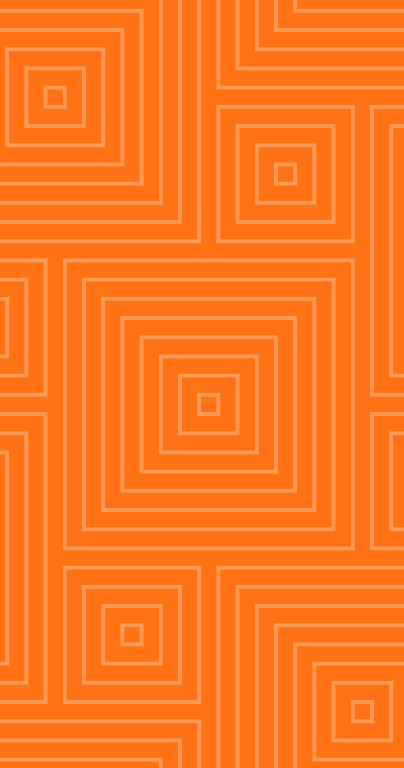
Give the GLSL for this pattern, as a Shadertoy shader.

```glsl
// Concentric square outlines filling a Pythagorean tiling: large tiles of side 2
// and small tiles of side 1 share one lattice, and every tile is ringed by its
// max-norm distance, so all outlines keep the same spacing and width.

const float UNITS_DOWN = 5.0;      // small-tile sides per canvas height
const float RINGS_PER_UNIT = 8.0;
const float LINE_WIDTH = 0.2;      // as a share of the ring spacing
const vec2 LARGE_CENTRE = vec2(1.359, 2.367);
const vec2 SMALL_OFFSET = vec2(0.5, 1.5);
const vec2 STEP_A = vec2(1.0, -2.0);
const vec2 STEP_B = vec2(2.0, 1.0);

const vec3 ORANGE = vec3(1.0, 0.45, 0.08);
const vec3 PEACH = vec3(0.99, 0.60, 0.33);

float squareDistance(vec2 p) {
    return max(abs(p.x), abs(p.y));
}

// Max-norm distance to the closest point of the lattice
float latticeDistance(vec2 p) {
    vec2 cell = round(vec2(dot(p, STEP_A), dot(p, STEP_B)) / dot(STEP_A, STEP_A));
    vec2 local = p - cell.x * STEP_A - cell.y * STEP_B;
    float nearest = squareDistance(local);
    for (int i = -1; i <= 1; i++) {
        for (int j = -1; j <= 1; j++) {
            vec2 neighbour = float(i) * STEP_A + float(j) * STEP_B;
            nearest = min(nearest, squareDistance(local - neighbour));
        }
    }
    return nearest;
}

// Antialiased outlines centred between whole ring numbers
float ringMask(float ring, float width, float pixel) {
    float offset = abs(fract(ring) - 0.5);
    return clamp((0.5 * width - offset) / pixel + 0.5, 0.0, 1.0);
}

void mainImage(out vec4 fragColor, in vec2 fragCoord) {
    float unitsPerPixel = UNITS_DOWN / iResolution.y;
    vec2 p = fragCoord * unitsPerPixel - LARGE_CENTRE;

    // Small tiles fill the gaps left by the large ones
    float toLarge = latticeDistance(p);
    float toSmall = latticeDistance(p - SMALL_OFFSET);
    float tileDistance = toSmall < 0.5 ? toSmall : toLarge;

    float mask = ringMask(tileDistance * RINGS_PER_UNIT, LINE_WIDTH,
                          unitsPerPixel * RINGS_PER_UNIT);
    fragColor = vec4(mix(ORANGE, PEACH, mask), 1.0);
}
```
